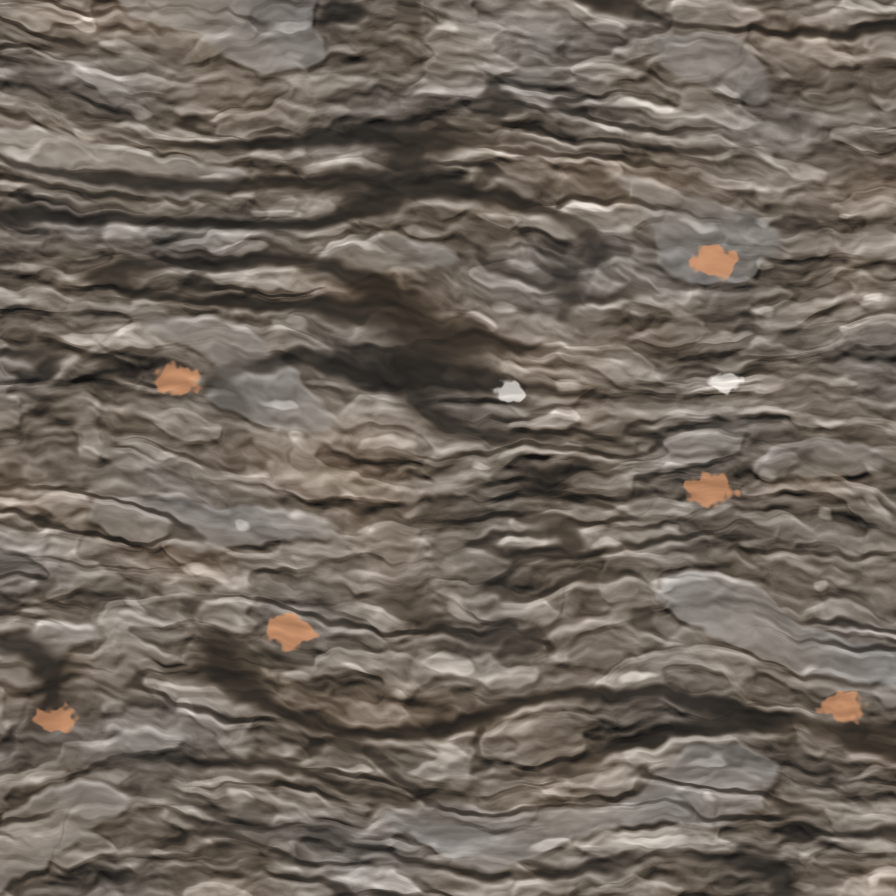
This texture is drawn by a WebGL 2 fragment shader. Its source:

```glsl
#version 300 es
precision highp float;
// Weathered tree bark: long horizontal furrows, flaking plates and pale lichen.

#define FURROW_FREQ vec2(2.4, 10.0)
#define FISSURE_FREQ vec2(6.0, 25.0)
#define JOINT_FREQ vec2(6.0, 5.0)
#define PLATE_FREQ vec2(4.0, 10.0)
#define FLAKE_FREQ vec2(11.0, 30.0)
#define GRAIN_FREQ vec2(32.0, 78.0)
#define BASE_TONE 0.41
#define RELIEF 0.36
#define LIGHT_STEP vec2(-0.002, 0.006)
#define SPOT_CELLS 8.0
#define SPOT_SHARE 0.08

uniform vec2 u_resolution;
out vec4 fragColor;

vec2 hash2(vec2 cell) {
    uvec2 q = uvec2(ivec2(cell)) * uvec2(1597334673u, 3812015801u);
    uint n = (q.x ^ q.y) * 1597334673u;
    n = (n ^ (n >> 15)) * 2246822519u;
    n ^= n >> 13;
    return vec2(n & 65535u, n >> 16) / 65535.0;
}

float cornerSlope(vec2 cell, vec2 offset) {
    float angle = 6.28318 * hash2(cell).x;
    return dot(vec2(cos(angle), sin(angle)), offset);
}

// Gradient noise, roughly -1 to 1
float noise(vec2 p) {
    vec2 i = floor(p), f = p - i;
    vec2 u = f * f * f * (f * (f * 6.0 - 15.0) + 10.0);
    vec2 e = vec2(1.0, 0.0);
    float low = mix(cornerSlope(i, f), cornerSlope(i + e, f - e), u.x);
    float high = mix(cornerSlope(i + e.yx, f - e.yx), cornerSlope(i + 1.0, f - 1.0), u.x);
    return 1.4 * mix(low, high, u.y);
}

float fbm(vec2 p) {
    float sum = 0.0, amp = 1.0;
    for (int i = 0; i < 4; i++) {
        sum += amp * noise(p);
        p = p * 1.93 + vec2(17.3, 9.7);
        amp *= 0.58;
    }
    return sum;
}

// Bends the fibres gently and frays their edges
vec2 warp(vec2 p) {
    p.y += 0.035 * noise(p * vec2(2.5, 3.5) + 3.3) + 0.05 * p.x;
    vec2 fray = vec2(noise(p * vec2(18.0, 30.0)), noise(p * vec2(20.0, 28.0) + 41.7));
    vec2 fine = vec2(noise(p * vec2(50.0, 75.0) + 8.1), noise(p * vec2(55.0, 70.0) + 63.4));
    return p + fray * vec2(0.016, 0.007) + fine * vec2(0.006, 0.003);
}

// Cracks follow the zero lines of noise and open or close along their length
float crack(vec2 p, vec2 freq, float width, float seed) {
    float gate = smoothstep(-0.2, 0.4, noise(p * freq * 0.6 + seed + 31.6));
    float edge = abs(noise(p * freq + seed));
    return gate * (1.0 - smoothstep(0.25 * width * gate, width * gate + 0.03, edge));
}

float cracks(vec2 p) {
    float furrow = crack(p, FURROW_FREQ, 0.13, 5.4);
    float fissure = 0.75 * crack(p, FISSURE_FREQ, 0.15, 22.7);
    float joint = 0.7 * crack(p, JOINT_FREQ, 0.05, 77.2) * smoothstep(0.0, 0.4, noise(p * 5.0 + 12.4));
    return max(furrow, max(fissure, joint));
}

float plates(vec2 p) {
    return smoothstep(0.36, 0.43, noise(p * PLATE_FREQ + 50.3));
}

float flakes(vec2 p) {
    return smoothstep(0.06, 0.2, noise(p * FLAKE_FREQ + 91.8));
}

float height(vec2 p) {
    vec2 w = warp(p);
    float rough = fbm(w * vec2(7.0, 21.0) + 14.2) * (1.0 - 0.5 * plates(w));
    return 0.9 * rough + 0.2 * flakes(w) + 0.25 * plates(w) - 0.45 * cracks(w);
}

// Sparse ragged spots: x is coverage, y picks the colour
vec2 spots(vec2 p) {
    vec2 cell = floor(p * SPOT_CELLS);
    vec2 pick = hash2(cell + 301.0);
    vec2 centre = 0.3 + 0.4 * hash2(cell + 517.0);
    float radius = 0.08 + 0.1 * pick.y;
    float d = length((fract(p * SPOT_CELLS) - centre) * vec2(0.8, 1.2));
    d += 0.06 * noise(p * 60.0) + 0.03 * noise(p * 130.0);
    return vec2(step(pick.x, SPOT_SHARE) * (1.0 - smoothstep(radius - 0.03, radius + 0.02, d)), pick.y);
}

void main() {
    vec2 p = gl_FragCoord.xy / u_resolution;
    vec2 w = warp(p);

    // Light from above, over patchy weathering and fibre grain
    float lit = clamp(height(p) - height(p + LIGHT_STEP), -0.6, 0.7);
    float plate = plates(w);
    float tone = BASE_TONE + RELIEF * lit;
    tone += 0.09 * fbm(w * vec2(4.0, 11.0) + 66.1);
    tone += 0.075 * fbm(w * GRAIN_FREQ) * (1.0 - 0.4 * plate);
    tone += 0.11 * (flakes(w) - 0.4) * (1.0 - plate) + 0.08 * plate;
    tone += 0.2 * smoothstep(0.45, 0.65, noise(w * vec2(17.0, 42.0) + 28.9));
    tone = mix(tone, 0.12 + 0.1 * tone, 0.88 * cracks(w));
    tone = clamp(tone, 0.07, 0.9);

    // Warm grey, drifting between brown wood and cool lichen
    float warmth = 1.0 + 0.5 * noise(w * vec2(5.0, 12.0) + 35.5) - 0.3 * plate;
    vec3 colour = tone + vec3(0.04, 0.0, -0.04) * warmth * smoothstep(0.0, 0.35, tone);

    vec2 spot = spots(p);
    vec3 spotColour = mix(vec3(0.88, 0.86, 0.83), vec3(0.78, 0.56, 0.41), step(0.6, spot.y));
    colour = mix(colour, spotColour * (0.8 + 0.5 * tone), 0.9 * spot.x);
    fragColor = vec4(clamp(colour, 0.0, 1.0), 1.0);
}
```
